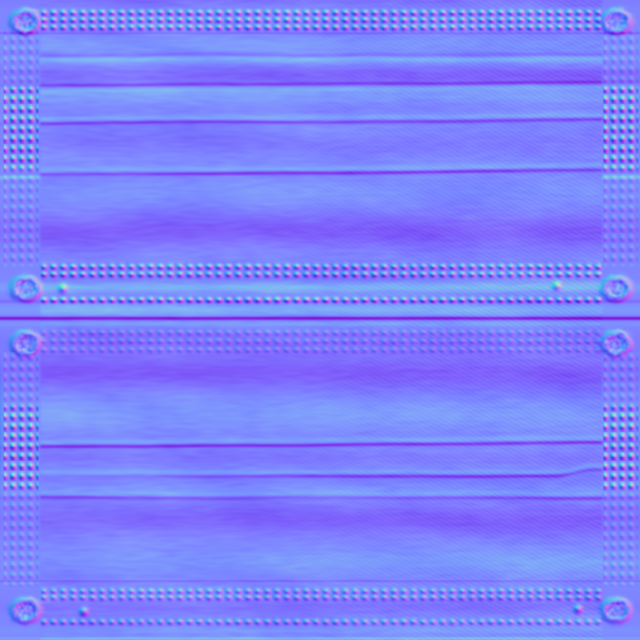
A three.js fragment shader for this texture map:

```glsl
// Tangent-space normal map of two pleated fabric masks, stacked one above the other.
// Soft bands, creases, embossed beads and welds each add a surface slope (x, y);
// the summed slope is turned into a unit normal and stored as colour.
varying vec2 vUv;

const float BODY_LEFT = 0.063;
const float BODY_RIGHT = 0.941;
const float BEAD_PITCH = 0.0152;

vec2 hashGradient(vec2 cell) {
  vec2 k = vec2(dot(cell, vec2(127.1, 311.7)), dot(cell, vec2(269.5, 183.3)));
  return 2.0 * fract(sin(k) * 43758.55) - 1.0;
}

float gradientNoise(vec2 p) {
  vec2 i = floor(p), f = fract(p);
  vec2 u = f * f * (3.0 - 2.0 * f), e = vec2(1.0, 0.0);
  float low = mix(dot(hashGradient(i), f), dot(hashGradient(i + e), f - e), u.x);
  float high = mix(dot(hashGradient(i + e.yx), f - e.yx),
                   dot(hashGradient(i + 1.0), f - 1.0), u.x);
  return mix(low, high, u.y);
}

float band(float y, float center, float width) {
  float d = (y - center) / width;
  return exp(-d * d);
}

float within(float v, float low, float high, float soft) {
  return smoothstep(low - soft, low + soft, v) * (1.0 - smoothstep(high - soft, high + soft, v));
}

// Dark fold line with a lit lip; a negative lip lies below the line
float crease(vec2 p, float y, float rise, float depth, float lip) {
  float d = p.y - y - rise * p.x - 0.003 * gradientNoise(vec2(p.x * 5.0, y * 90.0));
  return 0.22 * band(d, lip, 0.005) - depth * band(d, 0.0, 0.0032);
}

// Slope of one round bump, q in units of its cell
vec2 bump(vec2 q) {
  return 4.6 * q * exp(-11.0 * dot(q, q));
}

vec2 beadRow(vec2 p, float y) {
  vec2 q = vec2(fract(p.x / BEAD_PITCH) - 0.5, (p.y - y) / (BEAD_PITCH * 0.85));
  return bump(q) * within(p.x, BODY_LEFT, BODY_RIGHT, 0.003);
}

vec2 beadGrid(vec2 p, vec2 pitch) {
  return bump(fract(p / pitch) - 0.5);
}

// Crumpled round weld with a raised rim
vec2 weld(vec2 p, vec2 center) {
  vec2 d = p - center;
  float r = length(d * vec2(0.9, 1.1)) + 0.004 * gradientNoise(p * 90.0);
  float rim = band(r, 0.021, 0.0045) - 0.8 * band(r, 0.013, 0.004);
  vec2 crumple = vec2(gradientNoise(p * 160.0), gradientNoise(p * 160.0 + 31.0));
  return 0.5 * rim * d / max(length(d), 0.001) + 0.55 * crumple * (1.0 - smoothstep(0.012, 0.022, r));
}

// Broad light and dark bands of the pleats
float upperBands(float x, float y) {
  float t = -0.16 * band(y, 1.0, 0.01) + 0.13 * band(y, 0.93, 0.014);
  t += 0.12 * band(y, 0.905, 0.006) - (0.16 + 0.22 * x) * band(y, 0.882, 0.013);
  t += 0.16 * band(y, 0.85, 0.011) - 0.1 * band(y, 0.775, 0.016);
  t += 0.1 * band(y, 0.70, 0.02) - 0.32 * band(y, 0.638, 0.027);
  return t + 0.36 * band(y, 0.551, 0.008) + 0.3 * band(y, 0.516, 0.009);
}

float lowerBands(float x, float y) {
  float t = 0.2 * band(y, 0.494, 0.005) - 0.16 * band(y, 0.465, 0.02);
  t -= 0.33 * band(y, 0.418, 0.026);
  t += 0.14 * band(y, 0.355, 0.025) - 0.12 * band(y, 0.285, 0.01);
  t += 0.1 * band(y, 0.238, 0.006) - (0.2 + 0.14 * x) * band(y, 0.188, 0.026);
  t += (0.08 + 0.18 * x) * band(y, 0.122, 0.02) - 0.16 * band(y, 0.052, 0.011);
  return t + 0.14 * band(y, 0.015, 0.007) + 0.35 * band(y, 0.002, 0.003);
}

float pleatCreases(vec2 p) {
  float t = crease(p, 0.914, 0.0, 0.2, -0.006) + crease(p, 0.866, 0.006, 0.46, -0.008);
  t += crease(p, 0.807, 0.006, 0.5, 0.007);
  t += crease(p, 0.726, 0.009, 0.4 + 0.25 * within(p.x, 0.25, 0.85, 0.15), 0.007);
  t += crease(p, 0.301, 0.008, 0.62, 0.007);
  float bend = 0.01 * smoothstep(0.87, 0.93, p.x);
  float strength = smoothstep(0.1, 0.65, p.x) * (1.0 - 0.6 * smoothstep(0.87, 0.9, p.x));
  t += crease(p, 0.256 + bend, 0.0, 0.12 + 0.45 * strength, 0.006);
  return t + crease(p, 0.222, 0.0, 0.2 + 0.3 * abs(2.0 * p.x - 1.0), 0.007);
}

void main() {
  vec2 p = vUv;
  float body = within(p.x, BODY_LEFT, BODY_RIGHT, 0.004);
  vec2 slope = vec2(-0.015, 0.055);

  // Pleats, and the gap between the two masks
  slope.y += (upperBands(p.x, p.y) + lowerBands(p.x, p.y)) * mix(0.45, 1.0, body);
  slope.y += pleatCreases(p) * mix(0.22, 1.0, body) - 0.85 * band(p.y, 0.5026, 0.003);
  slope.y += 0.35 * band(p.y, 0.723, 0.004) * (1.0 - body);

  // Soft wrinkles, thread ripples and diagonal weave
  float wrinkle = gradientNoise(vec2(p.x * 7.0 + p.y * 8.0, p.y * 22.0));
  float ripple = gradientNoise(p * vec2(32.0, 175.0));
  float weave = sin(900.0 * (p.y + 0.55 * p.x)) * smoothstep(0.2, 0.9, p.x);
  slope += body * (wrinkle * vec2(0.09, 0.22) + ripple * vec2(0.04, 0.13) + weave * vec2(0.015, 0.03));

  // Embossed bead rows along the hems
  for (int i = 0; i < 3; i++) {
    float row = float(i);
    slope += beadRow(p, 0.980 - 0.0115 * row) + 0.4 * beadRow(p, 0.480 - 0.0135 * row);
  }
  slope += beadRow(p, 0.583) + beadRow(p, 0.571) + beadRow(p, 0.531);
  slope += 0.75 * (beadRow(p, 0.076) + beadRow(p, 0.066) + beadRow(p, 0.028));
  slope.y -= 0.2 * (band(p.y, 0.948, 0.002) + band(p.y, 0.092, 0.002) + band(p.y, 0.529, 0.003));

  // Side seams, embossed deepest at mid height
  float v = mod(p.y, 0.5);
  float seam = within(p.x, 0.006, 0.060, 0.002) + within(p.x, 0.943, 0.997, 0.002);
  float depth = within(v, 0.085, 0.452, 0.004) * (0.4 + 0.75 * within(v, 0.235, 0.365, 0.006));
  slope += seam * depth * beadGrid(p, vec2(0.0136, 0.0155));
  slope.x -= 0.35 * exp(-p.x / 0.004) * band(p.y, 0.33, 0.09);

  // Corner welds and small studs
  for (int i = 0; i < 8; i++) {
    float n = float(i), side = mod(n, 2.0), top = mod(floor(n / 2.0), 2.0), mask = floor(n / 4.0);
    slope += weld(p, vec2(0.04 + 0.923 * side, 0.046 + 0.417 * top + 0.503 * mask));
    vec2 stud = vec2(0.131 + 0.772 * side - 0.033 * mask, 0.044 + 0.505 * mask + 0.004 * side);
    slope += (1.0 - top) * bump((p - stud) / 0.02);
  }

  // Encode the unit normal
  slope *= min(1.0, 0.85 / max(length(slope), 0.001));
  vec3 normal = vec3(slope, sqrt(1.0 - dot(slope, slope)));
  gl_FragColor = vec4(0.5 + 0.5 * normal, 1.0);
}
```
